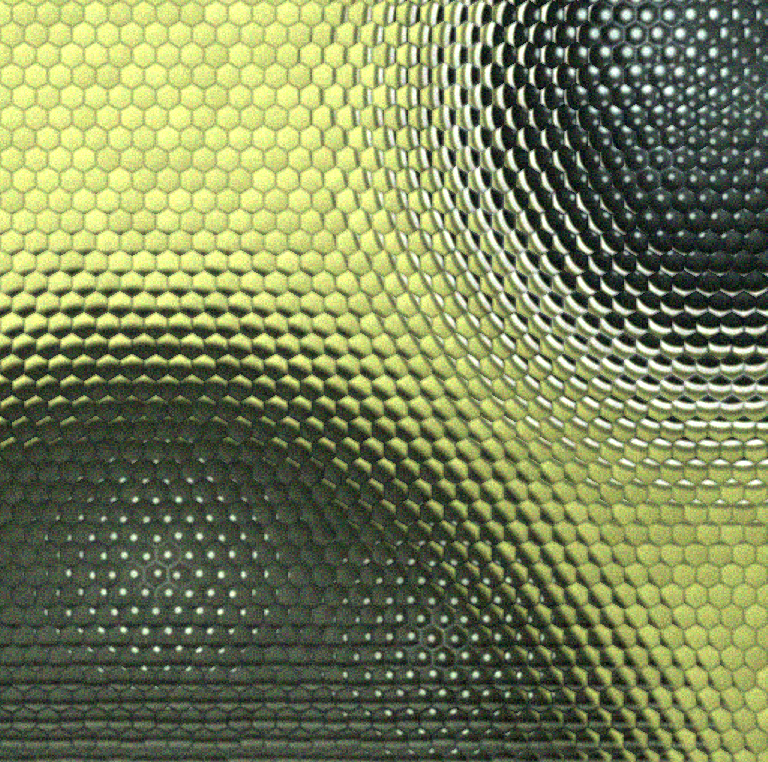
Write a Shadertoy shader that draws this texture.

```glsl
// Sheet of honeycomb lenslets, 32 across and about 37 rows, in front of a soft backdrop.
// Each hexagonal lens shows its own shrunken view of the backdrop, so edges and lights
// break up into rows of crescents and dots. Fine coloured grain lies on top.

vec3 hash32(vec2 p) {
    vec3 h = fract(p.xyx * vec3(0.1031, 0.1030, 0.0973));
    h += dot(h, h.yxz + 33.33);
    return fract((h.xxy + h.yzz) * h.zyx);
}

// Soft round light: 1 at the centre, 0 beyond the radius
float glow(vec2 q, vec2 centre, float radius) {
    return 1.0 - smoothstep(0.2 * radius, radius, length(q - centre));
}

// Soft band around zero
float band(float d, float halfWidth, float soft) {
    return 1.0 - smoothstep(halfWidth - soft, halfWidth + soft, abs(d));
}

vec3 backdrop(vec2 q) {
    // Yellow-green wall, duller towards the lower right
    vec3 col = mix(vec3(0.70, 0.74, 0.40), vec3(0.91, 0.95, 0.55),
                   smoothstep(0.2, 0.9, q.y + 0.4 * (0.5 - q.x)));

    // Dark hill at the lower left, with lights and stripes inside
    float x = q.x - 0.18;
    float hill = (0.56 - 1.22 * x * x - q.y) / sqrt(1.0 + 6.0 * x * x);
    vec3 shade = mix(vec3(0.17, 0.20, 0.14), vec3(0.30, 0.34, 0.27),
                     smoothstep(0.02, 0.3, hill));
    shade *= 1.0 - 0.45 * band(q.y - 0.06, 0.035, 0.035);
    shade = mix(shade, vec3(0.52, 0.58, 0.46), 0.6 * band(q.y + 0.01, 0.03, 0.03));
    float lights = glow(q, vec2(0.21, 0.25), 0.065) + 0.85 * glow(q, vec2(0.57, 0.16), 0.065);
    shade = mix(shade, vec3(0.86, 0.95, 0.80), min(lights, 1.0));
    col = mix(col, shade, smoothstep(-0.07, 0.04, hill));

    // Black oval at the upper right, with a white rim and a dim outer ring
    float oval = (length((q - vec2(0.96, 0.90)) / vec2(0.33, 0.38)) - 1.0) * 0.35;
    col = mix(col, vec3(0.30, 0.34, 0.25), 0.75 * band(oval - 0.10, 0.03, 0.03));
    col = mix(col, vec3(0.97, 1.0, 0.95), band(oval - 0.03, 0.03, 0.022));
    vec3 inside = mix(vec3(0.08, 0.11, 0.09), vec3(0.25, 0.30, 0.28),
                      smoothstep(-0.03, -0.28, oval));
    float lamps = glow(q, vec2(0.84, 0.96), 0.10) + 0.7 * glow(q, vec2(0.86, 0.78), 0.06)
                + 0.6 * glow(q, vec2(0.99, 0.87), 0.06);
    inside = mix(inside, vec3(0.90, 1.0, 0.95), min(lamps, 1.0));
    return mix(col, inside, smoothstep(0.02, -0.03, oval));
}

void mainImage(out vec4 fragColor, in vec2 fragCoord) {
    vec2 p = fragCoord / iResolution.x;

    // Nearest centre of two interleaved grids gives the hexagon
    vec2 g = p * 32.0, s = vec2(1.0, 1.7320508);
    vec2 a = mod(g, s) - 0.5 * s;
    vec2 b = mod(g - 0.5 * s, s) - 0.5 * s;
    vec2 local = dot(a, a) < dot(b, b) ? a : b;
    vec2 centre = (g - local) / 32.0;
    vec3 rnd = hash32(floor(centre * 64.0 + 0.5) + 17.0);

    // Wide-angle view through the lens, each one slightly misaligned
    vec2 view = centre + (rnd.xy - 0.5) * 0.035
              + local * (0.28 + 0.1 * dot(local, local));
    vec3 col = backdrop(view) * (0.94 + 0.12 * rnd.z);

    // Domed shading, then a soft seam that blends into the neighbours
    vec2 m = abs(local);
    float edge = 0.5 - max(m.x, dot(m, vec2(0.5, 0.8660254)));
    float px = 32.0 / iResolution.x;
    col *= 1.0 + 0.22 * dot(local, vec2(-0.5, 0.85));
    vec3 seam = 0.76 * mix(col, backdrop(p), 0.5) + vec3(0.01, 0.02, 0.03);
    col = mix(seam, col, smoothstep(-0.01, 0.10 + px, edge));

    // Coloured grain
    vec3 grain = hash32(floor(p * 512.0) + 91.0) - 0.5;
    col += 0.17 * grain + 0.03 * grain.x;
    fragColor = vec4(clamp(col, 0.0, 1.0), 1.0);
}
```
